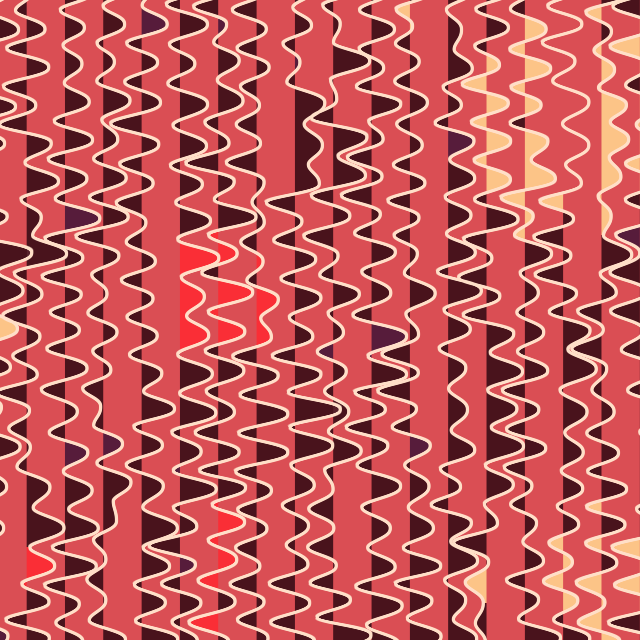
Reproduce this pattern procedurally as a three.js fragment shader.

```glsl
varying vec2 vUv;

#define REPEATS 16.7
#define FIRST_EDGE 0.695
#define LINE_HALF 0.043
#define SOFT 0.03
#define SWING 0.46
#define DRIFT 0.95
#define ROSE vec3(0.855, 0.305, 0.33)
#define MAROON vec3(0.285, 0.075, 0.11)
#define PLUM vec3(0.34, 0.11, 0.23)
#define SCARLET vec3(0.98, 0.18, 0.21)
#define PEACH vec3(0.99, 0.77, 0.53)
#define CREAM vec3(1.0, 0.875, 0.785)

float hash(vec2 p) {
  return fract(sin(dot(p, vec2(127.1, 311.7))) * 43758.5453);
}

// Smooth random value along one column
float columnNoise(float col, float y) {
  float i = floor(y);
  return mix(hash(vec2(col, i)), hash(vec2(col, i + 1.0)), smoothstep(0.0, 1.0, y - i));
}

// Sideways reach of a tip: whole rows point right, half rows left
float tipReach(float col, float row, float side) {
  float drift = DRIFT * (columnNoise(col + 37.0, row * 0.8) - 0.5);
  float jitter = 0.35 * (hash(vec2(col + 71.0, row * 2.0)) - 0.5);
  float swing = SWING * mix(0.55, 1.2, columnNoise(col + 93.0, row * 0.45));
  return 0.1 + side * swing + drift + jitter;
}

float waveHeight(float col, float y) {
  return y + 0.25 * (columnNoise(col + 11.0, y * 0.4) - 0.5);
}

// Offset of the wavy line from its straight column edge
float waveOffset(float col, float y) {
  float h = waveHeight(col, y);
  float row = floor(h + 0.5);
  float f = h - row;
  float leftRow = row + (f < 0.0 ? -0.5 : 0.5);
  float ease = 0.5 - 0.5 * cos(3.14159 * pow(abs(f) * 2.0, 1.2));
  return mix(tipReach(col, row, 1.0), tipReach(col, leftRow, -1.0), ease);
}

float patchMask(vec2 p, vec2 center, vec2 radius) {
  return step(length((p - center) / radius), 1.0);
}

// Dark fill, with scattered patches of other colours
vec3 fillColor(float col, float row) {
  vec2 p = vec2(col + FIRST_EDGE, row) / REPEATS;
  float pick = hash(vec2(col + 5.0, row * 2.0 + 19.0));
  float warm = patchMask(p, vec2(0.88, 0.84), vec2(0.14, 0.24))
             + patchMask(p, vec2(0.94, 0.11), vec2(0.07, 0.12))
             + patchMask(p, vec2(0.76, 0.07), vec2(0.03, 0.04))
             + patchMask(p, vec2(0.63, 0.98), vec2(0.03, 0.03))
             + patchMask(p, vec2(-0.02, 0.48), vec2(0.03, 0.03));
  float hot = patchMask(p, vec2(0.35, 0.09), vec2(0.04, 0.17))
            + patchMask(p, vec2(0.34, 0.54), vec2(0.1, 0.09))
            + patchMask(p, vec2(0.0, 0.1), vec2(0.05, 0.04));
  vec3 color = mix(MAROON, PLUM, step(0.97, pick));
  if (hot > 0.0 && pick > 0.25) color = SCARLET;
  if (warm > 0.0 && pick > 0.2) color = PEACH;
  // One plain column runs through the large warm patch
  if (abs(col - 14.0) < 0.5 && p.y > 0.7) color = ROSE;
  return color;
}

void main() {
  vec2 p = vUv * REPEATS - vec2(FIRST_EDGE, 0.0);
  vec3 color = ROSE;
  float line = 0.0;
  float covered = 0.0;

  for (int i = -1; i <= 2; i++) {
    float col = floor(p.x) + float(i);
    float x = p.x - col;
    float offset = waveOffset(col, p.y);
    float slope = (waveOffset(col, p.y + 0.01) - offset) / 0.01;

    // Fill between the straight edge and the wave
    float inside = min(x - min(offset, 0.0), max(offset, 0.0) - x);
    float fill = smoothstep(-SOFT * 0.5, SOFT * 0.5, inside);
    float h = waveHeight(col, p.y);
    float row = offset > 0.0 ? floor(h + 0.5) : floor(h) + 0.5;
    vec3 tone = fillColor(col, row) + 0.06 * fill * covered;
    color = mix(color, tone, fill);
    covered = max(covered, fill);

    // Distance across the sloping line
    float d = abs(x - offset) / sqrt(1.0 + slope * slope);
    line = max(line, 1.0 - smoothstep(LINE_HALF - SOFT * 0.5, LINE_HALF + SOFT * 0.5, d));
  }

  gl_FragColor = vec4(mix(color, CREAM, line), 1.0);
}
```
